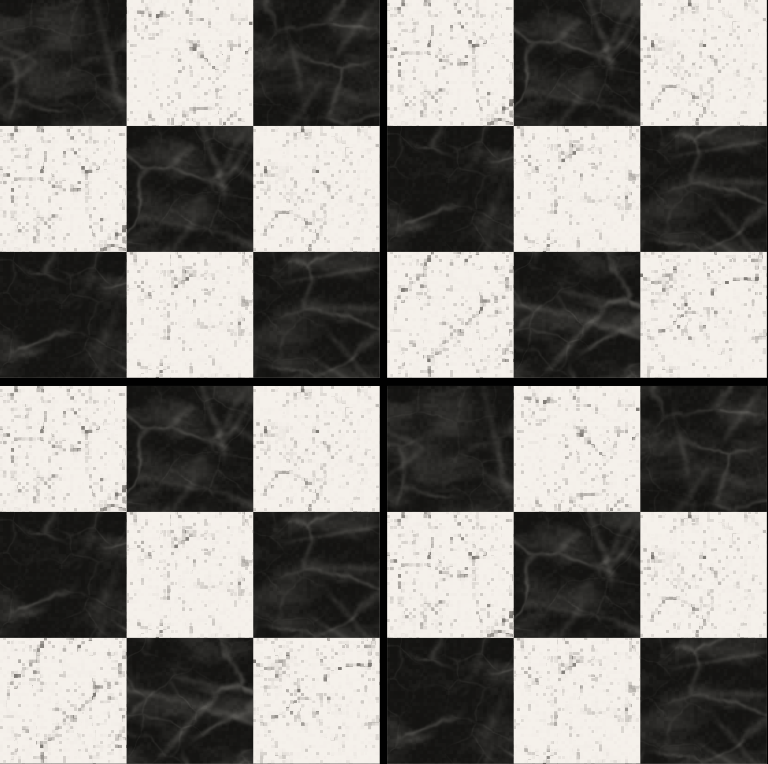
Write a WebGL 2 fragment shader that draws this pattern.

```glsl
#version 300 es
precision highp float;
// Four panels of black and white marble checkers, parted by a black cross.
uniform vec2 u_resolution;
out vec4 fragColor;

const vec3 GAP = vec3(0.005);
const vec3 INK = vec3(0.082, 0.080, 0.073);
const vec3 ASH = vec3(0.36, 0.355, 0.34);
const vec3 IVORY = vec3(0.965, 0.947, 0.925);
const vec3 GRIT = vec3(0.42, 0.405, 0.385);
const float TILES = 3.0;          // tiles along a panel side
const float PANEL = 0.4946;       // panel side, in canvas units
const vec2 SECOND = vec2(0.504, 0.5052); // start of the second panel
const float GRAIN = 34.0;         // stone grains along a tile side

float hash(vec2 p) {
  vec3 a = fract(p.xyx * vec3(0.1031, 0.1030, 0.0973));
  a += dot(a, a.yzx + 33.33);
  return fract((a.x + a.y) * a.z);
}

vec2 hash2(vec2 p) {
  return vec2(hash(p), hash(p + 57.3));
}

float noise(vec2 p) {
  vec2 i = floor(p), f = fract(p);
  f = f * f * (3.0 - 2.0 * f);
  vec2 e = vec2(0.0, 1.0);
  return mix(mix(hash(i), hash(i + e.yx), f.x),
             mix(hash(i + e), hash(i + e.yy), f.x), f.y);
}

float fbm(vec2 p) {
  float sum = 0.0, amp = 0.5;
  for (int i = 0; i < 4; i++) {
    sum += amp * noise(p);
    p = p * 2.03 + 11.7;
    amp *= 0.5;
  }
  return sum / 0.9375;
}

// Gap between the two nearest scattered points: zero along cell borders.
float cellBorder(vec2 p) {
  vec2 i = floor(p), near = vec2(9.0);
  for (int y = -1; y <= 1; y++)
    for (int x = -1; x <= 1; x++) {
      vec2 c = i + vec2(x, y);
      float d = length(c + hash2(c) - p);
      near = d < near.x ? vec2(d, near.x) : vec2(near.x, min(near.y, d));
    }
  return near.y - near.x;
}

float line(float d, float width) {
  return exp(-d * d / (width * width));
}

// Position pulled to square grains with soft borders.
vec2 grainSnap(vec2 p) {
  vec2 q = p * GRAIN;
  return floor(q) + smoothstep(0.55, 1.0, fract(q));
}

vec3 blackMarble(vec2 p, vec2 seed) {
  vec2 s = p + seed * 7.3;
  vec2 warped = s + 0.2 * (vec2(fbm(s * 3.0), fbm(s * 3.0 + 31.0)) - 0.5);
  float haze = smoothstep(0.38, 0.8, fbm(warped * vec2(2.2, 4.5)));
  float fade = smoothstep(0.2, 0.75, noise(s * 3.0 + 5.0));
  float veins = 0.55 * fade * line(cellBorder(warped * vec2(1.5, 2.1)), 0.065);
  veins += 0.18 * line(cellBorder(warped * 3.6 + 9.0), 0.06) * (1.0 - fade);
  // Long, slightly bent streaks
  for (int i = 0; i < 4; i++) {
    vec2 r = hash2(seed * 13.0 + float(i) * 3.7);
    float angle = r.x * 3.1416;
    vec2 along = vec2(cos(angle), sin(angle));
    vec2 v = p - 0.5 + 0.35 * (warped - s);
    float d = dot(v, vec2(-along.y, along.x)) + (r.y - 0.5) * 0.8;
    float reach = smoothstep(0.3, 0.8, noise(vec2(dot(v, along) * 3.0, r.x * 40.0)));
    veins += 0.4 * reach * line(d, 0.02 + 0.015 * r.y);
  }
  float weave = noise(grainSnap(s)) - 0.5;
  float glow = 0.36 * haze + veins * mix(0.55, 1.0, hash(seed + 4.0));
  return mix(INK, ASH, clamp(glow + 0.07 * weave, 0.0, 0.9)) + 0.012 * weave;
}

vec3 whiteMarble(vec2 p, vec2 seed) {
  vec2 g = grainSnap(p) + seed * 61.0;
  vec2 s = g / GRAIN;
  vec2 warped = s + 0.25 * (vec2(fbm(s * 4.0), fbm(s * 4.0 + 19.0)) - 0.5);
  // Broken cracks and loose specks
  float crack = line(cellBorder(warped * vec2(2.8, 2.0)), 0.055);
  crack += 0.6 * line(fbm(s * vec2(5.0, 3.0) + 40.0) - 0.5, 0.018);
  float broken = smoothstep(0.3, 1.0, noise(g + 23.0)) * smoothstep(0.25, 0.7, noise(s * 5.0));
  float speck = smoothstep(0.87, 1.0, noise(g + 71.0));
  float mottle = noise(g + 113.0);
  float dirt = 0.85 * crack * broken + 0.26 * speck + 0.05 * mottle * mottle;
  return mix(IVORY, GRIT, clamp(dirt, 0.0, 0.85)) + 0.012 * (mottle - 0.3);
}

// Signed distance to the nearest tile seam; the sign alternates by tile.
vec2 seamWave(vec2 p) {
  return (0.5 - abs(fract(p) - 0.5)) * (1.0 - 2.0 * mod(floor(p), 2.0));
}

void main() {
  vec2 px = 1.0 / u_resolution;
  vec2 uv = gl_FragCoord.xy * px;
  uv.y = 1.0 - uv.y;                        // rows counted from the top
  vec2 side = step(0.4995, uv);
  vec2 local = uv - side * SECOND;
  vec2 inside = clamp(min(local, PANEL - local) / px + 0.5, 0.0, 1.0);

  // Opposite panels share tiles; the others start one row further on.
  vec2 p = clamp(local / PANEL, 0.0, 0.9999) * TILES;
  p.y += abs(side.x - side.y);
  vec2 tile = floor(p);
  vec2 seam = clamp(seamWave(p) * PANEL / TILES / px * 2.0, -1.0, 1.0);
  float dark = 0.5 + 0.5 * seam.x * seam.y;

  vec3 colour = mix(whiteMarble(fract(p), tile), blackMarble(fract(p), tile), dark);
  fragColor = vec4(mix(GAP, colour, inside.x * inside.y), 1.0);
}
```
